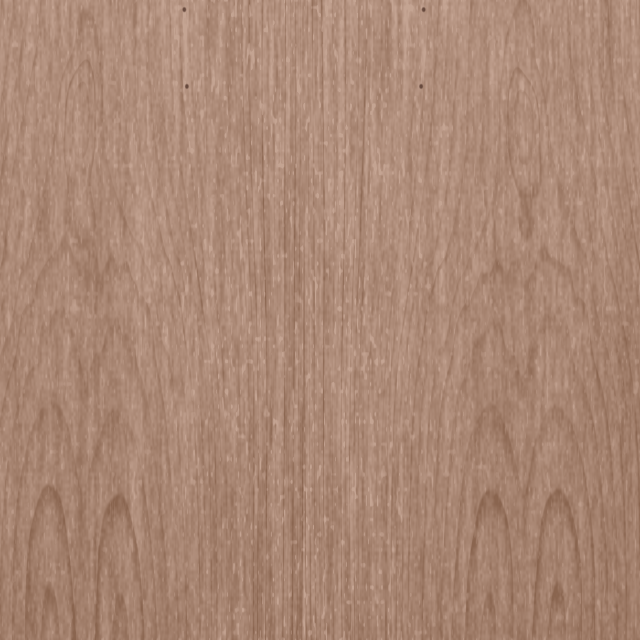
Reproduce this texture procedurally as a Shadertoy shader.

```glsl
// Book-matched wood veneer: two mirrored leaves with paired cathedral arches.
// A folded height field gives the growth rings; stretched value noise adds
// streaks, pores and pale flecks along the vertical grain.

const vec3 DARK_WOOD = vec3(0.60, 0.46, 0.38);
const vec3 LIGHT_WOOD = vec3(0.735, 0.605, 0.535);
const vec3 KNOT_COLOR = vec3(0.30, 0.19, 0.15);
const float SEAM_X = 0.475;     // mirror line between the leaves
const float HEART_X = 0.345;    // distance from seam to cathedral axis
const float ARCH_OFFSET = 0.055; // half distance between twin arches

float hash(vec2 p) {
    vec3 q = fract(p.xyx * 0.1031);
    q += dot(q, q.yzx + 33.33);
    return fract((q.x + q.y) * q.z);
}

float noise(vec2 p) {
    vec2 i = floor(p), f = fract(p);
    f = f * f * (3.0 - 2.0 * f);
    float low = mix(hash(i), hash(i + vec2(1, 0)), f.x);
    float high = mix(hash(i + vec2(0, 1)), hash(i + vec2(1, 1)), f.x);
    return mix(low, high, f.y);
}

// Noise centred on zero, with its own scale on each axis
float grain(vec2 p, vec2 scale, float seed) {
    return noise(p * scale + seed) - 0.5;
}

// Distance from the tree's heart, as seen on a flat cut through it
float heartDistance(vec2 leaf, float seed) {
    float axis = leaf.x - HEART_X;
    float nearHeart = 1.0 - smoothstep(0.06, 0.22, abs(axis));
    axis += 0.016 * nearHeart * grain(leaf, vec2(3.0, 4.0), seed);
    float y = leaf.y;

    // Ragged tips in the middle band
    float ragged = smoothstep(0.38, 0.48, y) * (1.0 - smoothstep(0.64, 0.8, y));
    y += ragged * 0.08 * grain(leaf, vec2(50.0, 6.0), 11.0);
    y += ragged * 0.035 * grain(leaf, vec2(120.0, 12.0), 23.0);

    // Twin arches merge towards the top
    float split = ARCH_OFFSET * (1.0 - smoothstep(0.3, 0.95, leaf.y));
    float side = sqrt(axis * axis + 0.00003) - split;
    float rise = 0.165 * min(y, 0.62 + 0.25 * max(y - 0.62, 0.0));
    float r = length(vec2(side, rise));

    // Elongated islands above the arches
    vec2 island = vec2(axis / 0.026, (leaf.y - 0.80) / 0.14);
    float pinch = 0.75 + 0.8 * grain(leaf, vec2(30.0, 14.0), seed + 5.0);
    r -= 0.045 * exp(-dot(island, island)) * pinch;
    r += 0.007 * grain(leaf, vec2(14.0, 3.5), seed + 31.0) * nearHeart;
    r += 0.0025 * grain(leaf, vec2(50.0, 14.0), seed + 47.0) * nearHeart;

    // Quarter-cut wood by the seam runs almost straight
    float straight = abs(axis) + 0.006 * (1.0 - leaf.y);
    straight += 0.0035 * grain(leaf, vec2(16.0, 2.5), seed + 61.0);
    return mix(r, straight, smoothstep(0.13, 0.33, abs(axis)));
}

// Thin dark lines at ring edges, varied from ring to ring and along each ring
float ringLines(float ring, float along) {
    float pixel = fwidth(ring);
    float phase = fract(ring);
    float index = floor(ring);
    float edge = clamp(pixel * 1.2, 0.08, 0.4);
    float line = smoothstep(0.45, 1.0 - edge, phase);
    line *= line * (1.0 - smoothstep(1.0 - edge, 1.0, phase));
    float pick = hash(vec2(index, 7.0));
    float strength = max(0.15 + 0.85 * pick * pick, 0.9 * exp(-index * 0.25));
    strength *= 0.55 + 0.8 * noise(vec2(index * 3.7, along * 7.0));
    return line * strength * (1.0 - smoothstep(0.4, 1.0, pixel));
}

// Streaks, pores and pale flecks that run with the fibres
float fibres(vec2 p, float quarterCut) {
    float tone = 0.34 * grain(p, vec2(120.0, 3.0), 3.0);
    tone += (0.30 + 0.35 * quarterCut) * grain(p, vec2(215.0, 9.0), 17.0);
    tone += 0.46 * grain(p, vec2(330.0, 60.0), 41.0);
    tone += 0.36 * grain(p, vec2(300.0, 170.0), 71.0);
    float fleck = noise(p * vec2(290.0, 85.0) + 90.0);
    float flecks = smoothstep(0.72, 0.95, fleck);
    return tone + (0.35 + 0.3 * quarterCut) * flecks;
}

// Broad patches and the gentle fall of light over the panel
float shading(vec2 p, vec2 leaf) {
    float tone = 0.16 * grain(leaf, vec2(9.0, 2.0), 57.0);
    tone += 0.10 * grain(leaf, vec2(26.0, 14.0), 83.0);
    tone += 0.36 * (p.y - 0.5) - 0.6 * (p.x - 0.45) * (p.x - 0.45);
    float seam = smoothstep(-0.003, 0.003, p.x - SEAM_X) - 0.5;
    return tone + 0.20 * seam * exp(-leaf.x * 14.0) * (1.0 - 0.6 * p.y);
}

float knot(vec2 leaf, vec2 center, float radius) {
    vec2 d = (leaf - center) / vec2(radius, radius * 1.3);
    return 1.0 - smoothstep(0.4, 1.3, length(d));
}

void mainImage(out vec4 fragColor, in vec2 fragCoord) {
    vec2 p = fragCoord / iResolution.xy;
    vec2 leaf = vec2(abs(p.x - SEAM_X), p.y);
    float seed = p.x < SEAM_X ? 2.0 : 2.35;

    // Rings grow tighter away from the heart
    float r = heartDistance(leaf, seed);
    float ring = r * 32.0 + r * r * 150.0 + 0.55;
    float quarterCut = 1.0 - smoothstep(0.05, 0.25, leaf.x);

    float tone = 0.60 + fibres(p, quarterCut) + shading(p, leaf);
    tone -= 0.68 * ringLines(ring, p.y);

    // Pale mineral streak around the small knots
    float streak = exp(-pow((leaf.x - 0.185) / 0.009, 2.0));
    tone += 0.18 * streak * smoothstep(0.82, 0.95, p.y);

    vec3 color = mix(DARK_WOOD, LIGHT_WOOD, clamp(tone, -0.45, 1.25));
    for (int i = 0; i < 2; i++) {
        vec2 center = vec2(0.183 + 0.004 * float(i), 0.865 + 0.12 * float(i));
        color = mix(color, KNOT_COLOR, 0.75 * knot(leaf, center, 0.0032));
    }
    fragColor = vec4(color, 1.0);
}
```
